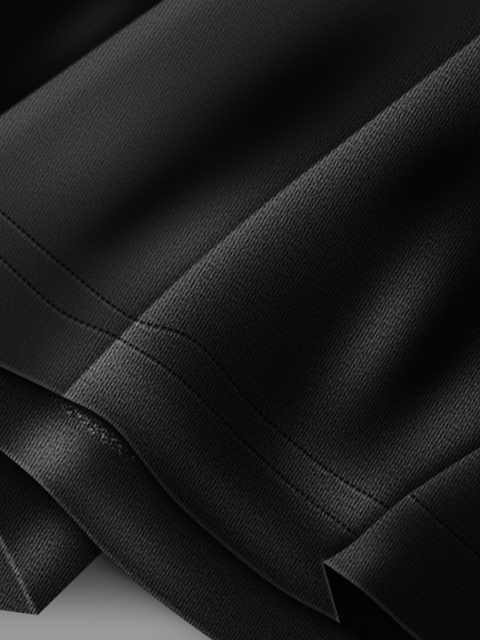
This texture is drawn by a Shadertoy shader. Its source:

```glsl
const float FOLD = -.657; // main fold angle

vec2 hashGradient(vec2 cell) {
    float h = 6.2832 * fract(sin(dot(cell, vec2(127.1, 311.7))) * 43758.5);
    return vec2(cos(h), sin(h));
}

float gradientNoise(vec2 p) {
    vec2 i = floor(p), f = fract(p), w = f * f * (3. - 2. * f), o = vec2(1, 0);
    float a = mix(dot(hashGradient(i), f), dot(hashGradient(i + o), f - o), w.x);
    float b = mix(dot(hashGradient(i + o.yx), f - o.yx), dot(hashGradient(i + 1.), f - 1.), w.x);
    return mix(a, b, w.y);
}

// Signed distance to a curve through evenly spaced heights; positive lies below
float below(vec2 p, float x0, float x1, float y[7]) {
    float w = (x1 - x0) / 6., u = (p.x - x0) / w;
    int i = int(clamp(u, 0., 5.));
    float t = clamp(u - float(i), 0., 1.), s = 1. - t, a = y[i], b = y[i + 1];
    float m0 = i > 0 ? .5 * (b - y[max(i - 1, 0)]) : b - a;
    float m1 = i < 5 ? .5 * (y[min(i + 2, 6)] - a) : b - a;
    float h = s * s * ((1. + 2. * t) * a + t * m0) + t * t * ((3. - 2. * t) * b - s * m1);
    h += m0 * min(u, 0.) + m1 * max(u - 6., 0.);
    float slope = mix(m0, m1, t) / w;
    return (p.y - h) / sqrt(1. + slope * slope);
}

float lineSide(vec2 p, vec2 a, vec2 b) {
    vec2 d = normalize(b - a);
    return dot(p - a, vec2(-d.y, d.x));
}

float cover(float d, float soft) { return smoothstep(-soft, soft, d); }

float rim(float d, float width) { return exp(-d * d / (width * width)); }

float fade(float d, float width) { return exp(-max(d, 0.) / width); }

float glow(vec2 p, vec2 centre, float angle, vec2 size) {
    vec2 q = p - centre, d = vec2(cos(angle), sin(angle));
    q = vec2(dot(q, d), dot(q, vec2(-d.y, d.x))) / size;
    return exp(-dot(q, q));
}

// Dark dashes above a raised lip
float stitch(float d, vec2 p) {
    float dash = cover(sin(dot(p, vec2(.75, .66)) * 620.), .5);
    return 1. - rim(d, .0022) * (.2 + .5 * dash) + .3 * rim(d - .005, .003) * (1. - .5 * dash);
}

float weave(vec2 p) {
    vec2 q = vec2(dot(p, vec2(.85, .53)), dot(p, vec2(-.53, .85)));
    float rib = sin(q.x * 1200. + 2. * gradientNoise(p * 45.));
    return .75 * rib * (.65 + gradientNoise(q * vec2(90, 170))) + 1.1 * gradientNoise(q * vec2(290, 210));
}

float backPanel(vec2 p, float ridge) {
    float crease = lineSide(p, vec2(0, .181), vec2(.255, 0));
    float lit = .085 + .11 * fade(crease, .17) + .03 * rim(crease - .02, .025);
    lit += .09 * glow(p, vec2(.29, .38), FOLD, vec2(.17, .05));
    lit += .04 * glow(p, vec2(.14, .23), FOLD, vec2(.16, .06));
    lit += .06 * glow(p, vec2(.12, .57), FOLD, vec2(.09, .05));
    lit *= 1. - .72 * glow(p, vec2(.45, .15), FOLD, vec2(.24, .065));
    lit *= 1. - .45 * glow(p, vec2(.22, .32), FOLD, vec2(.14, .03));
    lit *= 1. - .1 * rim(ridge, .012);
    float corner = .03 + .07 * glow(p, vec2(.15, .03), FOLD, vec2(.12, .035));
    return mix(corner, lit, cover(crease, .004));
}

float frontPanel(vec2 p, float ridge) {
    float lit = .04 + .22 * fade(ridge, .06) * (1. - .2 * smoothstep(.5, .8, p.x));
    lit += .13 * glow(p, vec2(.6, .51), -.98, vec2(.17, .045));
    lit += .13 * glow(p, vec2(.7, .66), FOLD, vec2(.2, .075));
    lit += .1 * glow(p, vec2(.55, .79), .64, vec2(.13, .06));
    lit += .06 * glow(p, vec2(.2, .6), .8, vec2(.12, .06));
    lit += .06 * glow(p, vec2(.4, .83), .77, vec2(.2, .04));
    lit *= 1. - .65 * glow(p, vec2(.68, .27), FOLD, vec2(.12, .05));
    return lit * (1. - .7 * glow(p, vec2(.68, .56), -.93, vec2(.16, .045)));
}

void mainImage(out vec4 fragColor, in vec2 fragCoord) {
    // One unit of height, measured downwards
    vec2 p = vec2(fragCoord.x, iResolution.y - fragCoord.y) / iResolution.y;
    float soft = max(.0015, .8 / iResolution.y), thread = weave(p);
    float ridge = below(p, .098, .753, float[7](.618, .506, .403, .31, .224, .138, .052));
    float hem = below(p, 0., .527, float[7](.573, .615, .665, .773, .855, .923, .972));
    float underHem = below(p, 0., .332, float[7](.703, .75, .808, .868, .917, .96, 1.));
    float upperSeam = below(p, 0., .609, float[7](.329, .417, .495, .533, .645, .73, .794));
    float lowerSeam = below(p, 0., .553, float[7](.401, .484, .528, .587, .677, .762, .833));
    float foldTop = below(p, .505, .753, float[7](.878, .852, .815, .779, .75, .723, .697));
    float foldLow = below(p, .505, .651, float[7](.879, .896, .914, .934, .956, .979, 1.));

    // Table with contact shadow
    float shade = .2 + .27 * smoothstep(.87, .99, p.y) - .09 * fade(underHem, .015);

    // Small flap
    vec2 tip = vec2(.059, .961);
    float flapEdge = -max(lineSide(p, vec2(0, .953), tip), lineSide(p, tip, vec2(.156, .866)));
    float turn = lineSide(p, vec2(0, .84), vec2(.055, .957));
    float flap = .08 + .11 * glow(p, vec2(.06, .86), -.785, vec2(.1, .04));
    flap = mix(flap, .15, cover(turn, .003)) + .1 * rim(turn, .004);
    flap *= (1. + .5 * thread) * (1. - .65 * fade(underHem, .025));
    shade = mix(shade, flap, cover(flapEdge, soft));

    // Under layer with rough overlocked edge
    float under = .085 + .17 * glow(p, vec2(.08, .7), FOLD, vec2(.1, .045));
    under += .06 * glow(p, vec2(.2, .84), .8, vec2(.15, .035));
    under *= 1. - .8 * fade(hem, .018);
    under += .06 * rim(underHem + .003, .004);
    float overlock = glow(p, vec2(.145, .668), .64, vec2(.06, .009));
    under += overlock * max(.06 + .45 * gradientNoise(p * 190.), 0.);
    under *= (1. + .45 * thread) * (1. - .85 * glow(p, vec2(.55, .922), FOLD, vec2(.045, .025)));
    shade = mix(shade, under, cover(-underHem, soft));

    // Main cloth, sharper past the ridge
    float cloth = mix(backPanel(p, ridge), frontPanel(p, ridge), cover(ridge, .003));
    cloth *= stitch(upperSeam, p) * stitch(lowerSeam, p);
    cloth *= 1. + thread * mix(.17, .5, cover(ridge + .02, .06));
    float inner = lineSide(p, vec2(.505, .879), vec2(.531, .972));
    cloth += .05 * rim(hem + .003, .004) + .1 * rim(inner, .004) * cover(p.y - .875, .01);
    cloth *= 1. - .45 * rim(foldTop, .02) * cover(p.x - .52, .02);
    shade = mix(shade, cloth, cover(-hem, soft) * cover(max(inner, -foldTop), soft));

    // Overlapping fold
    float fold = .045 + .14 * fade(foldTop, .03) + .07 * glow(p, vec2(.56, .88), FOLD, vec2(.06, .03));
    fold *= stitch(lineSide(p, vec2(.65, .78), vec2(.753, .872)), p);
    fold = fold * (1. + .4 * thread) + .06 * rim(foldLow + .003, .004);
    float foldEdge = min(min(foldTop, -foldLow), p.x - .505);
    shade = mix(shade, fold, cover(foldEdge, soft));

    // Contrast curve
    shade *= min(.65 + 2.9 * shade, 1.28);
    fragColor = vec4(max(shade, .012) * vec3(1, 1.005, .985), 1);
}
```
